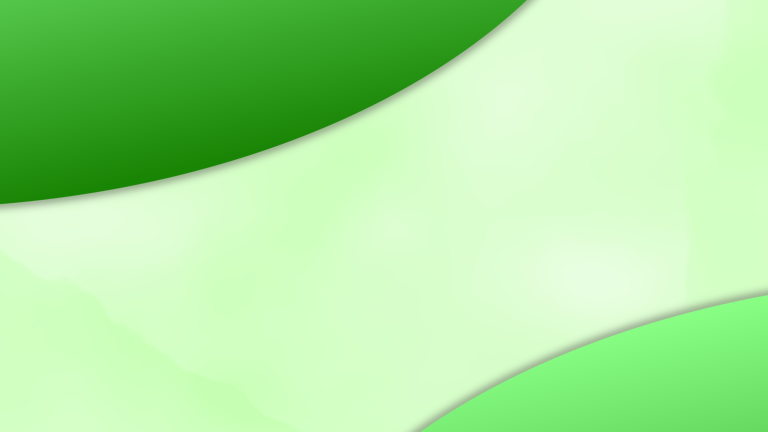
Give the GLSL for this background, as a WebGL 2 fragment shader.

```glsl
#version 300 es
precision highp float;

uniform vec2 u_resolution;
out vec4 fragColor;

vec2 hashGradient(vec2 cell) {
    vec2 h = vec2(dot(cell, vec2(127.1, 311.7)), dot(cell, vec2(269.5, 183.3)));
    return 2.0 * fract(sin(h) * 43758.55) - 1.0;
}

float gradientNoise(vec2 p) {
    vec2 i = floor(p), f = fract(p);
    vec2 u = f * f * f * (f * (f * 6.0 - 15.0) + 10.0);
    vec2 e = vec2(0.0, 1.0);
    float low = mix(dot(hashGradient(i), f), dot(hashGradient(i + e.yx), f - e.yx), u.x);
    float high = mix(dot(hashGradient(i + e), f - e), dot(hashGradient(i + 1.0), f - 1.0), u.x);
    return mix(low, high, u.y);
}

float fbm(vec2 p) {
    float sum = 0.0, gain = 0.5;
    for (int i = 0; i < 4; i++) {
        sum += gain * gradientNoise(p);
        p = p * 2.03 + 17.3;
        gain *= 0.5;
    }
    return sum;
}

// Approximate signed distance to an axis-aligned ellipse
float ellipse(vec2 p, vec2 center, vec2 radius) {
    vec2 q = (p - center) / radius;
    float k = length(q);
    return (k - 1.0) * k / max(length(q / radius), 1e-4);
}

float softSpot(vec2 p, vec2 center, vec2 radius) {
    vec2 q = (p - center) / radius;
    return exp(-dot(q, q));
}

// Pale pigment with soft pools and a few crisp drying edges
vec3 watercolor(vec2 p) {
    vec2 warp = vec2(fbm(p * 4.0), fbm(p * 4.0 + 31.7));
    vec2 w = p + 0.09 * warp;
    float tone = 0.36 + 0.35 * fbm(w * 3.0 + 5.0);

    // Light pools
    tone += 0.55 * softSpot(w, vec2(0.16, 0.48), vec2(0.32, 0.13));
    tone += 0.42 * softSpot(w, vec2(1.20, 0.75), vec2(0.24, 0.20));
    tone += 0.50 * softSpot(w, vec2(1.50, 1.00), vec2(0.25, 0.13));
    tone += 0.60 * softSpot(w, vec2(1.38, 0.35), vec2(0.28, 0.14));
    tone += 0.25 * softSpot(w, vec2(0.88, 0.48), vec2(0.09));
    tone += 0.15 * softSpot(w, vec2(0.95, 0.15), vec2(0.20, 0.15));

    // Deeper pools
    tone -= 0.25 * softSpot(w, vec2(0.72, 0.50), vec2(0.13, 0.16));
    tone -= 0.22 * softSpot(w, vec2(0.85, 0.66), vec2(0.13));
    tone -= 0.22 * softSpot(w, vec2(0.52, 0.36), vec2(0.12));
    tone -= 0.30 * softSpot(w, vec2(0.57, 0.08), vec2(0.12, 0.10));

    // Drying edges at the lower left and the right
    float leftEdge = 0.444 - 0.65 * p.x - p.y + 0.16 * warp.x;
    tone -= 0.32 * smoothstep(-0.004, 0.012, leftEdge) * exp(-max(leftEdge, 0.0) * 5.0);
    float rightEdge = p.x - 1.58 + 0.10 * warp.y;
    tone -= 0.28 * smoothstep(-0.004, 0.012, rightEdge) * softSpot(p, vec2(1.64, 0.40), vec2(0.20, 0.20));
    float upperEdge = p.x - 1.66 + 0.16 * warp.x;
    tone -= 0.22 * smoothstep(-0.005, 0.02, upperEdge) * smoothstep(0.55, 0.75, p.y);

    return mix(vec3(0.79, 1.0, 0.72), vec3(0.91, 0.995, 0.88), clamp(tone, -0.1, 1.0));
}

// Soft shadow outside a shape, then the shape itself
vec3 layer(vec3 below, vec3 fill, float d, float pixel) {
    float shade = 0.55 * exp(-pow(max(d, 0.0) / 0.015, 2.0));
    below = mix(below, vec3(0.45, 0.50, 0.42), shade);
    return mix(fill, below, smoothstep(-0.75 * pixel, 0.75 * pixel, d));
}

void main() {
    float pixel = 1.0 / u_resolution.y;
    vec2 p = gl_FragCoord.xy * pixel;
    vec3 color = watercolor(p);

    // Dark green sweep, upper left
    float topBlend = clamp((1.0 - p.y + 0.22 * p.x) / 0.48, 0.0, 1.0);
    vec3 topFill = mix(vec3(0.33, 0.78, 0.29), vec3(0.10, 0.52, 0.02), topBlend);
    color = layer(color, topFill, ellipse(p, vec2(-0.2315, 1.567), vec2(1.725, 1.049)), pixel);

    // Light green sweep, lower right
    float lowBlend = clamp((0.32 - p.y + 0.22 * (p.x - 1.778)) / 0.32, 0.0, 1.0);
    vec3 lowFill = mix(vec3(0.54, 1.0, 0.52), vec3(0.40, 0.85, 0.38), lowBlend);
    color = layer(color, lowFill, ellipse(p, vec2(2.2755, -0.6875), vec2(1.725, 1.049)), pixel);

    fragColor = vec4(color, 1.0);
}
```
